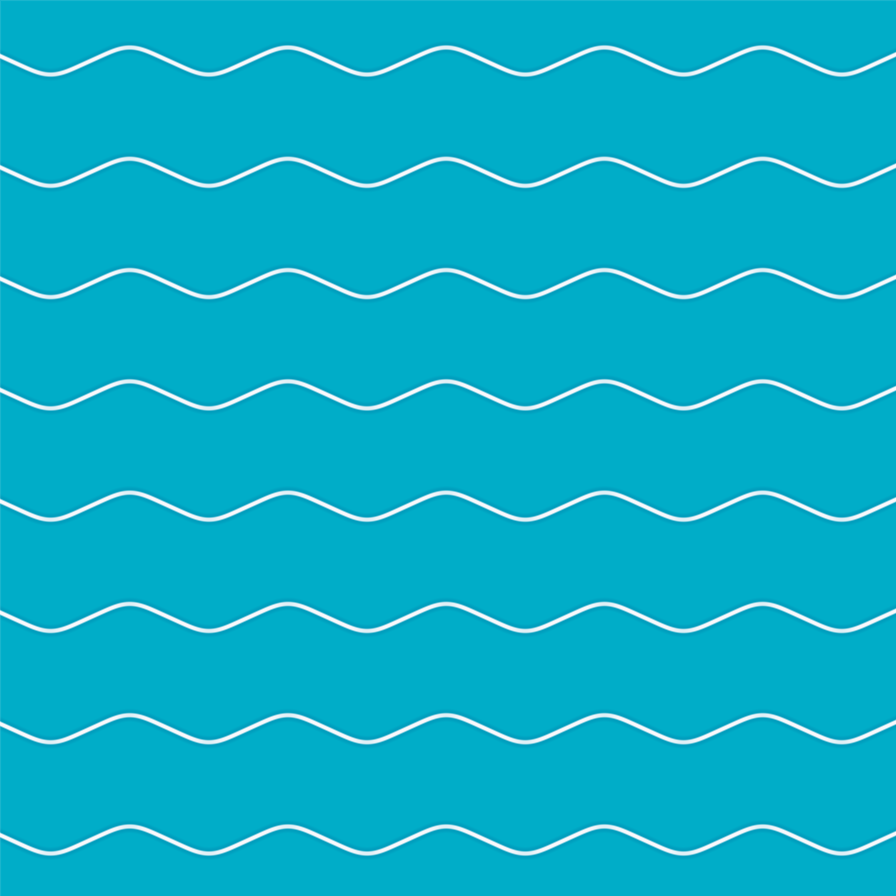
A Shadertoy shader for this pattern:

```glsl
// Eight rows of thin white waves on flat cyan water.
// Each row is a slightly pointed cosine; its slope-corrected distance
// shapes a soft-edged line inside a narrow, darker cyan halo.

const float TAU = 6.2831853;

// Wave height (x) and slope (y), with a third harmonic to straighten the flanks
vec2 wave(float x) {
    float k = TAU / 0.1766;
    float phase = k * (x - 0.498);
    float height = cos(phase) + 0.04 * cos(3.0 * phase);
    float slope = -k * (sin(phase) + 0.12 * sin(3.0 * phase));
    return 0.0145 * vec2(height, slope);
}

void mainImage(out vec4 fragColor, in vec2 fragCoord) {
    vec2 uv = fragCoord / iResolution.xy;
    float pixel = 1.0 / iResolution.y;

    // Distance to the nearest row of waves
    vec2 w = wave(uv.x);
    float rowSpacing = 0.1242;
    float y = uv.y - 0.0625 - w.x;
    y -= rowSpacing * round(y / rowSpacing);
    float dist = abs(y) / sqrt(1.0 + w.y * w.y);

    // Flat water with a dark halo hugging the line
    vec3 water = vec3(0.0, 0.68, 0.785);
    float halo = 1.0 - smoothstep(0.0035, 0.0085, dist);
    vec3 color = mix(water, vec3(0.0, 0.615, 0.74), halo);

    // Faint light rim along the top and left borders
    float border = min(uv.x, 1.0 - uv.y);
    color = mix(color, vec3(0.36, 0.78, 0.85), 0.35 * (1.0 - smoothstep(0.0, 0.002, border)));

    // White line, a little softer and paler where it turns
    float turn = pow(min(abs(w.x) / 0.01508, 1.0), 8.0);
    float soft = max(0.0013, 0.75 * pixel);
    float line = 1.0 - smoothstep(0.0023 - soft, 0.0023 + soft, dist);
    color = mix(color, vec3(0.98, 0.975, 0.99), line * (1.0 - 0.1 * turn));

    fragColor = vec4(color, 1.0);
}
```
